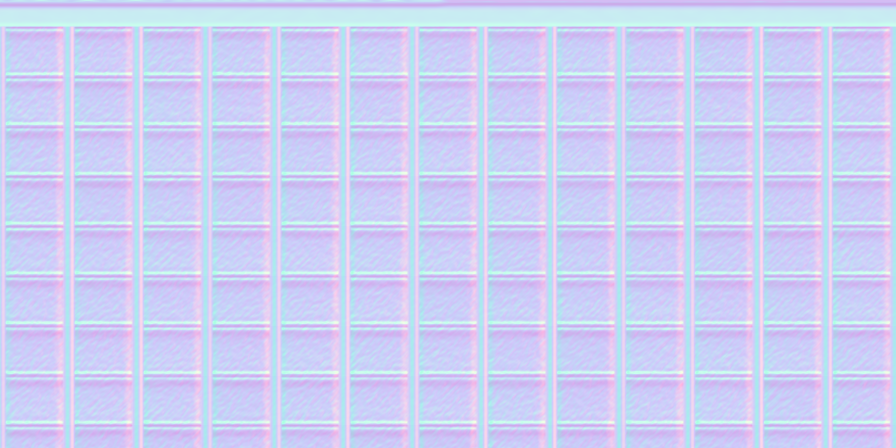
Write a WebGL 1 fragment shader that draws this texture map.

```glsl
precision highp float;

uniform vec2 u_resolution;

float hash(vec2 p) {
  p = fract(p * vec2(0.1031, 0.1137));
  p += dot(p, p.yx + 33.3);
  return fract((p.x + p.y) * p.x * 7.31 + p.y * 5.7);
}

vec2 lattice(vec2 cell) {
  float angle = 6.2832 * hash(cell + 17.0);
  return vec2(cos(angle), sin(angle));
}

float gradientNoise(vec2 p) {
  vec2 i = floor(p);
  vec2 f = p - i;
  vec2 u = f * f * f * (f * (f * 6.0 - 15.0) + 10.0);
  float a = dot(lattice(i), f);
  float b = dot(lattice(i + vec2(1, 0)), f - vec2(1, 0));
  float c = dot(lattice(i + vec2(0, 1)), f - vec2(0, 1));
  float d = dot(lattice(i + vec2(1, 1)), f - vec2(1, 1));
  return mix(mix(a, b, u.x), mix(c, d, u.x), u.y);
}

// Leathery relief, stretched along the rising diagonal
float grain(vec2 p) {
  vec2 q = vec2(p.x + p.y, p.y - p.x) * 0.707;
  return gradientNoise(q * vec2(42.0, 95.0) + 60.0)
       + 0.6 * gradientNoise(q * vec2(85.0, 130.0) + 130.0);
}

float ridge(float x, float centre, float width) {
  float t = (x - centre) / width;
  return exp(-t * t);
}

// Pale normal-map tint: x runs cyan to pink, y runs purple to mint
vec3 tint(vec2 slope) {
  slope = clamp(slope, -1.25, 1.25);
  vec3 colour = vec3(0.81, 0.79, 0.985);
  colour += slope.x > 0.0 ? slope.x * vec3(0.15, 0.03, -0.05)
                          : -slope.x * vec3(-0.12, 0.09, -0.04);
  colour += slope.y > 0.0 ? slope.y * vec3(0.01, 0.17, -0.04)
                          : -slope.y * vec3(0.015, -0.11, -0.045);
  return colour;
}

void main() {
  vec2 p = gl_FragCoord.xy / u_resolution * vec2(2.0, 1.0);
  float fromTop = 1.0 - p.y;

  // 13 columns across, 9 row pitches down, starting under the top band
  vec2 pitch = vec2(2.0 / 13.0, 1.0 / 9.0);
  vec2 grid = vec2(p.x, p.y - 0.9395) / pitch;
  vec2 tile = floor(grid);
  vec2 seam = floor(grid + 0.5);
  vec2 d = (grid - seam) * pitch;
  vec2 f = grid - tile;

  // Tile face: broad tilt, slight differences and grain
  float e = 0.002;
  float h = grain(p);
  vec2 bumps = vec2(h - grain(p + vec2(e, 0.0)), h - grain(p + vec2(0.0, e)));
  vec2 slope = bumps * 1.1;
  slope += vec2(0.30 * (f.x - 0.55), 0.22 - 0.50 * f.y);
  slope += 0.12 * (vec2(hash(tile + 40.0), hash(tile + 71.0)) - 0.5);
  slope.x -= 0.12;

  // Horizontal seams: dark line between two light lips, cut off at the rails
  float wear = 0.7 + 0.4 * hash(vec2(tile.x, seam.y) + 90.0);
  float lips = ridge(d.y, 0.0068, 0.0036) + wear * ridge(d.y, -0.0068, 0.0036);
  float seamY = 1.15 * lips - 1.2 * ridge(d.y, 0.0, 0.0034)
              - 0.65 * ridge(d.y, -0.018, 0.009)
              - 0.25 * ridge(d.y, 0.015, 0.005);
  float between = smoothstep(0.009, 0.016, abs(d.x));
  slope.y += seamY * between;

  // Vertical rails: cool left flank, warm right flank, soft tile edges
  float railWear = 0.75 + 0.4 * hash(vec2(seam.x, 5.0) + 23.0);
  float railX = 0.75 * ridge(d.x, -0.019, 0.009)
              - 1.35 * ridge(d.x, -0.003, 0.0052)
              + 1.15 * railWear * ridge(d.x, 0.0075, 0.005)
              - 0.75 * ridge(d.x, 0.0175, 0.006);
  float onRail = 1.0 - between;
  slope = mix(slope, vec2(0.0, 0.12), onRail * 0.8);
  slope.x += railX;

  // Top band: mint slope, purple groove and a rim chipped on the left half
  float rough = gradientNoise(p * vec2(28.0, 60.0) + 9.0);
  float leftHalf = 1.0 - smoothstep(0.97, 1.01, p.x);
  float mint = smoothstep(0.012, 0.026, fromTop);
  vec2 band = vec2(-0.28, 0.25 + 0.40 * mint + 0.08 * rough);
  band.x += 0.15 * ridge(fromTop, 0.02, 0.006);
  band.y += 0.4 * ridge(fromTop, 0.056, 0.006);
  band.y -= 1.6 * ridge(fromTop, 0.009 + 0.002 * leftHalf, 0.005);
  float rim = 1.0 - smoothstep(0.002, 0.006, fromTop + 0.004 * rough);
  band = mix(band, vec2(0.1 - 0.5 * leftHalf, -0.5 + leftHalf * (0.9 + rough)), rim);
  float belowBand = smoothstep(0.057, 0.062, fromTop);
  slope = mix(band, slope, belowBand);

  gl_FragColor = vec4(clamp(tint(slope), 0.0, 1.0), 1.0);
}
```
